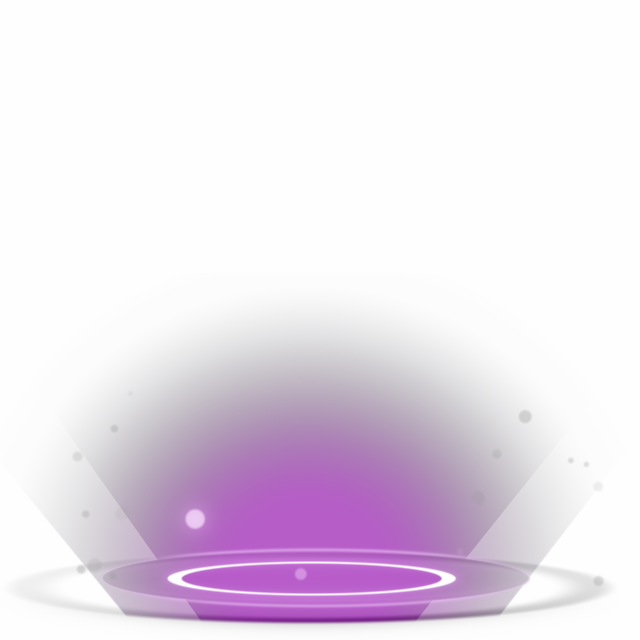
Reproduce this background procedurally as a Shadertoy shader.

```glsl
// A violet light portal: fanned beams rising from glowing floor rings, with drifting motes.
#define GLOW_CENTER vec2(0.482, 0.100)
#define GLOW_RADIUS 0.48
#define BEAM_TOP 0.574
#define OUTER_BEAM 0.68
#define FLOOR_CENTER vec2(0.484, 0.082)
#define FLOOR_RADII vec2(0.472, 0.055)
#define HALO_CENTER vec2(0.493, 0.097)
#define HALO_RADII vec2(0.334, 0.044)
#define RING_CENTER vec2(0.487, 0.096)
#define RING_RADII vec2(0.225, 0.0265)
#define MOTE_COUNT 16

// Light removed from white at the core and at the rim of the glow
const vec3 CORE_INK = vec3(0.28, 0.63, 0.21);
const vec3 RIM_INK = vec3(0.60, 0.62, 0.58);
const vec3 HALO_PINK = vec3(0.91, 0.74, 0.95);

float hash(float n) {
    return fract(sin(n * 127.1 + 11.7) * 4375.85);
}

// Approximate signed distance to an ellipse, negative inside
float ellipse(vec2 p, vec2 r) {
    float k = length(p / r);
    return (k - 1.0) * k / max(length(p / (r * r)), 0.001);
}

// Signed distance to the line a-b, positive on its left
float side(vec2 p, vec2 a, vec2 b) {
    vec2 d = normalize(b - a);
    return d.x * (p.y - a.y) - d.y * (p.x - a.x);
}

float fill(float d, float blur) {
    return 1.0 - smoothstep(-blur, blur, d);
}

// Coverage between a left edge and a right edge, each given top to bottom
float beam(vec2 p, vec2 l0, vec2 l1, vec2 r0, vec2 r1, float blur) {
    return fill(-side(p, l0, l1), blur) * fill(side(p, r0, r1), blur);
}

void mainImage(out vec4 fragColor, in vec2 fragCoord) {
    vec2 p = fragCoord / iResolution.xy;
    float px = 1.0 / min(iResolution.x, iResolution.y);
    vec3 color = vec3(0.996);

    // Floor disc: soft shadow and a broad gray band, heavier to the right
    vec2 f = p - FLOOR_CENTER;
    float floorDist = ellipse(f, FLOOR_RADII);
    float k = length(f / FLOOR_RADII);
    float front = smoothstep(0.02, -0.05, f.y);
    float band = smoothstep(0.80, 0.93, k) * (1.0 - smoothstep(0.95, 1.03, k));
    color -= band * mix(0.08, 0.17, smoothstep(0.0, 0.95, p.x)) * mix(0.65, 1.0, front);
    color -= 0.17 * front * exp(-abs(floorDist) / 0.008) * exp(-f.x * f.x * 9.0);

    // Beams: a bright fan inside a paler, wider one
    float haloDist = ellipse(p - HALO_CENTER, HALO_RADII);
    float inner = beam(p, vec2(0.059, 0.388), vec2(0.234, 0.141),
                       vec2(0.911, 0.355), vec2(0.740, 0.141), px * 1.2);
    float outer = beam(p, vec2(0.016, 0.258), vec2(0.163, 0.079),
                       vec2(0.922, 0.221), vec2(0.827, 0.098), px * 1.2);
    float fan = max(max(inner, fill(haloDist, 0.003)), outer * OUTER_BEAM);
    float base = max(fill(floorDist, 0.004), smoothstep(0.079, 0.085, p.y));
    fan *= base * fill(p.y - BEAM_TOP, px);

    // Radial glow, violet at the core and gray at the rim
    float d = length((p - GLOW_CENTER) * vec2(0.93, 1.0));
    float glow = 1.0 - smoothstep(0.10, GLOW_RADIUS, d);
    glow = max(glow, 0.015 * (1.0 - smoothstep(0.47, 0.52, d)));
    vec3 ink = mix(CORE_INK, RIM_INK, smoothstep(0.09, 0.38, d));
    color -= ink * glow * fan;

    // Middle halo: thin pink line with a soft inner rim
    float line = exp(-pow(haloDist / 0.0028, 2.0));
    float rim = exp(-abs(haloDist + 0.008) / 0.007) * fill(haloDist, 0.002);
    color = mix(color, HALO_PINK, (0.55 * line + 0.18 * rim) * smoothstep(0.40, 0.15, abs(p.x - 0.51)));

    // Inner ring: vivid fill, white crescent sides and bloom
    vec2 q = p - RING_CENTER;
    float ringDist = ellipse(q, RING_RADII);
    float holeDist = ellipse(q, RING_RADII - vec2(0.022, 0.003));
    color = mix(color, vec3(0.72, 0.36, 0.79), 0.8 * fill(holeDist, 0.004));
    color = mix(color, vec3(0.90, 0.66, 0.95), 0.38 * exp(-abs(ringDist) / 0.006));
    color = mix(color, vec3(1.0), fill(ringDist, px * 1.2) * (1.0 - fill(holeDist, px * 1.2)));

    // Motes at both flanks: pale over the glow, gray over white
    float lit = smoothstep(0.50, 0.85, glow * fan);
    for (int i = 0; i < MOTE_COUNT; i++) {
        float n = float(i);
        float h = hash(n + 20.0);
        float x = i % 2 == 0 ? mix(0.10, 0.32, hash(n)) : mix(0.69, 0.98, hash(n));
        float r = mix(0.003, 0.011, hash(n + 40.0));
        float mote = fill(length(p - vec2(x, 0.09 + 0.30 * h * h)) - r, 0.003);
        color = mix(color, mix(vec3(0.58), HALO_PINK, lit), mote * mix(0.10, 0.35, hash(n + 60.0)));
    }

    // Two bright sparks: a large one above the ring and one within it
    float spark = length(p - vec2(0.305, 0.189));
    color = mix(color, vec3(0.88, 0.76, 0.90), 0.85 * fill(spark - 0.015, 0.003));
    color += 0.08 * exp(-spark * spark / 0.0006);
    float ember = length(p - vec2(0.470, 0.103));
    color = mix(color, HALO_PINK, 0.55 * fill(ember - 0.009, 0.003));

    fragColor = vec4(clamp(color, 0.0, 1.0), 1.0);
}
```
